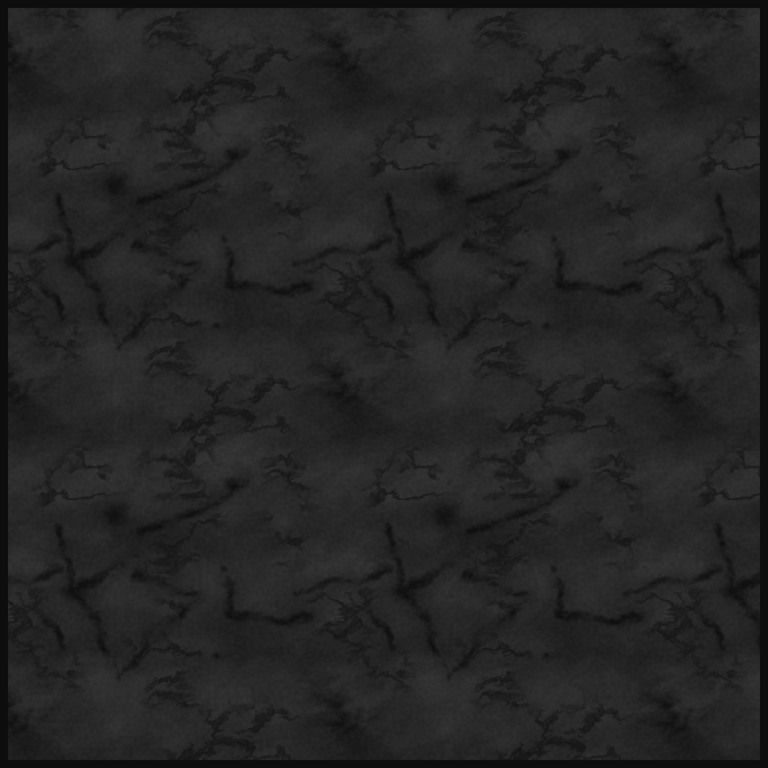
Give the GLSL for this texture, as a WebGL 2 fragment shader.

```glsl
#version 300 es
precision highp float;

uniform vec2 u_resolution;
out vec4 outColor;

// Main cracks inside one tile: start.xy, end.xy
const vec4 CRACKS[10] = vec4[10](
  vec4(0.16, 0.42, 0.194, 0.236), vec4(0.194, 0.236, 0.34, -0.02),
  vec4(0.34, -0.02, 0.55, 0.206), vec4(0.55, 0.23, 0.385, 0.27),
  vec4(0.10, 0.206, 0.17, 0.055), vec4(0.194, 0.236, 0.385, 0.327),
  vec4(0.66, 0.30, 0.67, 0.145), vec4(0.67, 0.145, 0.915, 0.15),
  vec4(0.40, 0.40, 0.70, 0.555), vec4(0.885, 0.22, 1.14, 0.297));

// Integer hash to a unit gradient
vec2 gradient(vec2 cell) {
  uvec2 u = uvec2(ivec2(cell)) * uvec2(1597u, 3571u);
  uint h = (u.x ^ (u.y << 7)) * 747796u + 2891u;
  h = (h ^ (h >> 13)) * 277803u;
  h ^= h >> 16;
  float angle = float(h & 4095u) * 6.28319 / 4096.0;
  return vec2(cos(angle), sin(angle));
}

// Gradient noise that wraps every `period` cells
float noise(vec2 p, float period) {
  vec2 i = floor(p), f = p - i;
  vec2 s = f * f * f * (f * (f * 6.0 - 15.0) + 10.0);
  vec2 a = mod(i, period), b = mod(i + 1.0, period);
  return mix(
    mix(dot(gradient(a), f), dot(gradient(vec2(b.x, a.y)), f - vec2(1, 0)), s.x),
    mix(dot(gradient(vec2(a.x, b.y)), f - vec2(0, 1)), dot(gradient(b), f - 1.0), s.x),
    s.y);
}

float fbm(vec2 p, float period) {
  float sum = 0.0, amplitude = 0.6;
  for (int k = 0; k < 5; k++) {
    sum += amplitude * noise(p * period, period);
    period *= 2.0;
    amplitude *= 0.6;
  }
  return sum;
}

// Distance to a segment on the wrapping tile
float wrappedSegment(vec2 p, vec2 a, vec2 b) {
  vec2 r = p - 0.5 * (a + b), h = 0.5 * (b - a);
  r -= round(r);
  return length(r - h * clamp(dot(r, h) / (dot(h, h) + 1e-6), -1.0, 1.0));
}

float blot(vec2 p, vec2 center, float radius) {
  return exp(-pow(wrappedSegment(p, center, center) / radius, 2.0));
}

float marble(vec2 tile) {
  // Whole-number shear keeps the diagonal grain seamless
  vec2 grain = vec2(tile.x + tile.y, 2.0 * tile.y - tile.x);
  vec2 warp = vec2(fbm(tile, 6.0), fbm(tile + 0.37, 6.0));
  float cloud = fbm(grain + 0.12 * warp, 2.0);
  float detail = fbm(grain + 0.5, 7.0);
  float tone = 0.163 + 0.085 * cloud + 0.03 * detail;

  // Fine broken veins along the grain
  float ridge = 1.0 - smoothstep(0.0, 0.13, abs(fbm(grain + 0.1 * warp + 0.21, 3.0)));
  float patches = smoothstep(-0.1, 0.3, noise(tile * 4.0 + 0.4, 4.0) + 0.4 * detail);
  float dark = 0.6 * ridge * patches;

  // Cracks, frayed by the warp
  vec2 frayed = tile + 0.055 * warp;
  for (int k = 0; k < 10; k++) {
    float d = wrappedSegment(frayed, CRACKS[k].xy, CRACKS[k].zw);
    float strength = clamp(0.58 + 1.3 * detail, 0.15, 0.9);
    dark = max(dark, strength * exp(-pow(d / 0.017, 2.0)));
    dark = max(dark, 0.22 * exp(-pow(d / 0.045, 2.0)));
  }

  // Dark knots and a streaky smear
  dark = max(dark, 0.9 * blot(frayed, vec2(0.68, 0.555), 0.022));
  dark = max(dark, 0.8 * blot(frayed, vec2(0.63, 0.04), 0.014));
  dark = max(dark, 0.8 * blot(frayed, vec2(0.33, 0.46), 0.04));
  dark = max(dark, 0.9 * blot(frayed, vec2(0.20, 0.23), 0.032));
  float smear = blot(frayed, vec2(0.02, 0.87), 0.14);
  dark = max(dark, smear * clamp(0.4 + 1.5 * detail, 0.0, 0.9));

  return mix(clamp(tone, 0.09, 0.2), 0.055, dark);
}

void main() {
  vec2 uv = gl_FragCoord.xy / u_resolution;
  float border = 1.0 / 96.0;

  // Tiles start at the upper left inside the frame
  vec2 tile = (uv - vec2(border, 1.0 - border)) / 0.4297;
  float tone = marble(fract(tile));

  // Fine leathery mottling
  tone += 0.022 * noise(uv * 190.0, 256.0);

  // Frame
  vec2 edge = min(uv, 1.0 - uv);
  float soft = 0.75 / min(u_resolution.x, u_resolution.y);
  float inside = smoothstep(border - soft, border + soft, min(edge.x, edge.y));
  outColor = vec4(vec3(mix(0.05, tone, inside)), 1.0);
}
```
